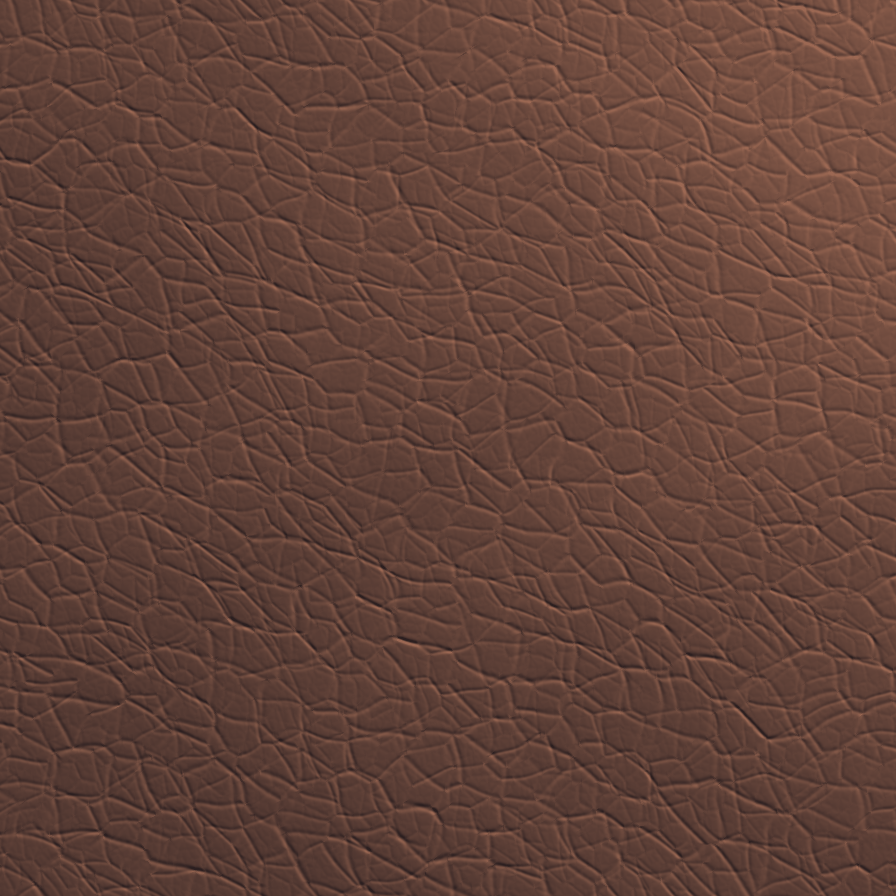
Give the GLSL for this texture, as a three.js fragment shader.

```glsl
// Brown grained leather: creased cells embossed by light from the upper right.
varying vec2 vUv;

vec2 hash2(vec2 p) {
  vec3 q = fract(p.xyx * vec3(0.1031, 0.1030, 0.0973));
  q += dot(q, q.yzx + 33.33);
  return fract((q.xx + q.yz) * q.zy);
}

vec2 cellPoint(vec2 cell) {
  return cell + 0.1 + 0.8 * hash2(cell);
}

// Layered sines bend the creases, from broad sweeps to small wiggles.
vec2 warp(vec2 p) {
  p += 0.011 * sin(p.yx * vec2(17.0, 13.0) + vec2(0.7, 2.9));
  p += 0.004 * sin(p.yx * vec2(47.0, 39.0) + p * 21.0 + vec2(4.1, 1.3));
  p += 0.0011 * sin(p.yx * vec2(143.0, 127.0) + p * 67.0);
  return p;
}

// Groove along the borders of cellular noise; each border has its own depth.
float crease(vec2 p, float width) {
  vec2 cell = floor(p), id = cell, nearest = vec2(0.0);
  float best = 100.0;
  for (int j = -1; j <= 1; j++) {
    for (int i = -1; i <= 1; i++) {
      vec2 c = cell + vec2(float(i), float(j));
      vec2 r = cellPoint(c) - p;
      float d = dot(r, r);
      if (d < best) { best = d; nearest = r; id = c; }
    }
  }
  // Exact distance to the closest border keeps the lines unbroken
  float edge = 10.0;
  vec2 neighbour = id;
  for (int j = -1; j <= 1; j++) {
    for (int i = -1; i <= 1; i++) {
      vec2 c = id + vec2(float(i), float(j));
      vec2 r = cellPoint(c) - p;
      vec2 across = r - nearest;
      if (dot(across, across) > 0.0001) {
        float d = dot(0.5 * (nearest + r), normalize(across));
        if (d < edge) { edge = d; neighbour = c; }
      }
    }
  }
  float depth = 0.45 + 0.55 * hash2(id + neighbour + 7.0).x;
  float groove = exp(-edge * edge / (width * width));
  return depth * groove + 0.22 * exp(-edge * 6.0);
}

// Surface height: main folds, crossing folds, wrinkles and pores.
float leatherHeight(vec2 p) {
  vec2 q = warp(p);
  float patches = 0.5 + 0.5 * sin(q.x * 19.0 + 2.0 * sin(q.y * 15.0)) * sin(q.y * 23.0 + q.x * 9.0);
  float h = -crease(mat2(17.5, 6.5, 0.0, 22.0) * q, 0.06);
  h -= 0.75 * crease(mat2(19.5, -6.0, 7.5, 22.0) * q + 31.0, 0.054);
  h -= (0.14 + 0.3 * patches) * crease(mat2(40.0, 15.0, -9.0, 37.0) * q + 57.0, 0.1);
  h -= 0.11 * crease(mat2(105.0, 20.0, -15.0, 95.0) * p + 11.0, 0.28);
  return h;
}

void main() {
  // Slopes that face the light brighten, those behind a fold darken
  vec2 toLight = 0.0024 * normalize(vec2(0.5, 0.87));
  float height = leatherHeight(vUv - 0.5 * toLight);
  float relief = height - leatherHeight(vUv + 0.5 * toLight);

  // Broad light falloff from the upper right corner
  vec2 fromGlow = vUv - vec2(1.0, 0.9);
  float tone = 0.21 + 0.13 * vUv.x + 0.18 * vUv.y + 0.46 * exp(-3.8 * dot(fromGlow, fromGlow));
  tone += 0.035 * sin(vUv.x * 11.0 + 3.0 * sin(vUv.y * 7.0));

  // Relief, with a faint pale sheen rubbed into the creases
  tone += 1.02 * relief - 0.1 * (height + 0.48);

  vec3 shadowBrown = vec3(0.29, 0.20, 0.18);
  vec3 lightBrown = vec3(0.49, 0.33, 0.27);
  gl_FragColor = vec4(mix(shadowBrown, lightBrown, clamp(tone, -0.6, 1.6)), 1.0);
}
```
